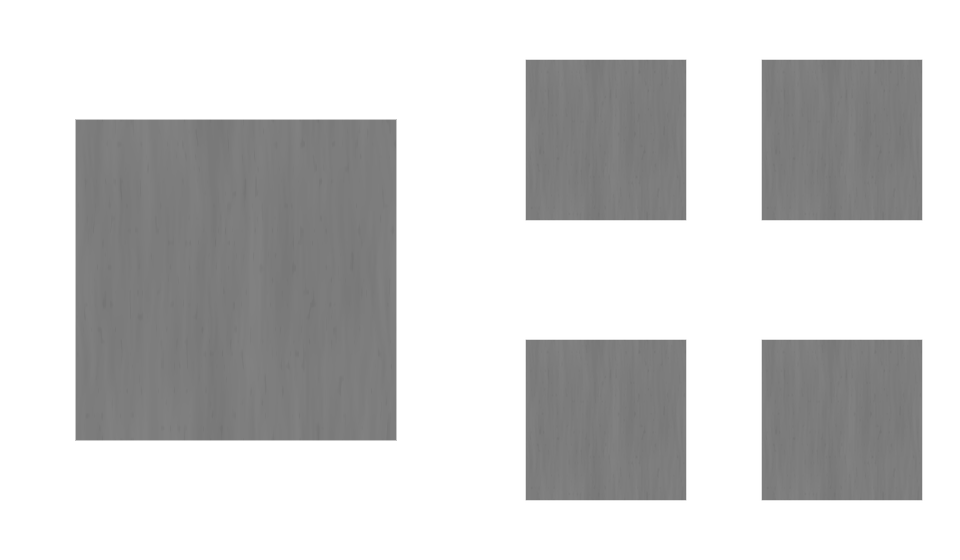
Left: one tile. Right: repeated 2 by 2.
Give the GLSL for this texture, as a WebGL 1 fragment shader.

```glsl
precision highp float;
// A square grey wood panel centred on white, with faint upright grain.
// Stretched, wrapping value noise gives the streaks; a slow warp and a few
// scattered knots bend them. The plain white margin tiles on every side.

uniform vec2 u_resolution;

#define PAPER vec3(1.0)
#define WOOD vec3(0.49)
#define HALF_SIDE 0.2865     // half the panel side, in canvas heights
#define BROAD_DEPTH 0.018    // contrast of wide bands
#define GRAIN_DEPTH 0.020    // contrast of medium streaks
#define FIBRE_DEPTH 0.014    // contrast of hairline fibres
#define PORE_DEPTH 0.022     // darkness of short pores
#define WARP 0.016           // sideways wander of the grain
#define KNOT_BEND 0.012      // push of the grain around a knot
#define KNOTS 6

float hash(vec2 p) {
  return fract(sin(dot(p, vec2(127.1, 311.7))) * 43758.5453);
}

// Value noise on a whole number of cells, so that it wraps; range -0.5 to 0.5
float wrapNoise(vec2 uv, vec2 cells, float seed) {
  vec2 p = uv * cells;
  vec2 i = floor(p);
  vec2 f = p - i;
  f = f * f * (3.0 - 2.0 * f);
  vec2 a = mod(i, cells) + seed;
  vec2 b = mod(i + 1.0, cells) + seed;
  float low = mix(hash(a), hash(vec2(b.x, a.y)), f.x);
  float high = mix(hash(vec2(a.x, b.y)), hash(b), f.x);
  return mix(low, high, f.y) - 0.5;
}

// Sideways shift of the grain: slow wander plus bulges around knots
float grainShift(vec2 uv) {
  float shift = WARP * wrapNoise(uv, vec2(5.0, 4.0), 11.0);
  shift += 0.4 * WARP * wrapNoise(uv, vec2(12.0, 11.0), 23.0);
  for (int k = 0; k < KNOTS; k++) {
    float id = float(k);
    vec2 centre = vec2(hash(vec2(id, 3.1)), hash(vec2(id, 7.7)));
    vec2 d = fract(uv - centre + 0.5) - 0.5;
    vec2 q = d / vec2(0.025, 0.045);
    shift -= KNOT_BEND * q.x * exp(-dot(q, q));
  }
  return shift;
}

float woodTone(vec2 uv) {
  vec2 g = vec2(uv.x + grainShift(uv), uv.y);
  float tone = BROAD_DEPTH * wrapNoise(g, vec2(9.0, 2.0), 31.0);
  tone += GRAIN_DEPTH * wrapNoise(g, vec2(42.0, 4.0), 47.0);
  tone += FIBRE_DEPTH * wrapNoise(g, vec2(110.0, 9.0), 59.0);
  float pores = wrapNoise(g, vec2(130.0, 26.0), 73.0);
  return tone - PORE_DEPTH * smoothstep(0.3, 0.5, pores);
}

void main() {
  vec2 p = (gl_FragCoord.xy - 0.5 * u_resolution) / u_resolution.y;
  float pixel = 1.0 / u_resolution.y;

  // Panel surface
  vec2 uv = p / (2.0 * HALF_SIDE) + 0.5;
  vec3 wood = WOOD + woodTone(uv);

  // Square outline with a one-pixel smooth edge
  float edge = max(abs(p.x), abs(p.y)) - HALF_SIDE;
  float inside = clamp(0.5 - edge / pixel, 0.0, 1.0);

  gl_FragColor = vec4(mix(PAPER, wood, inside), 1.0);
}
```
